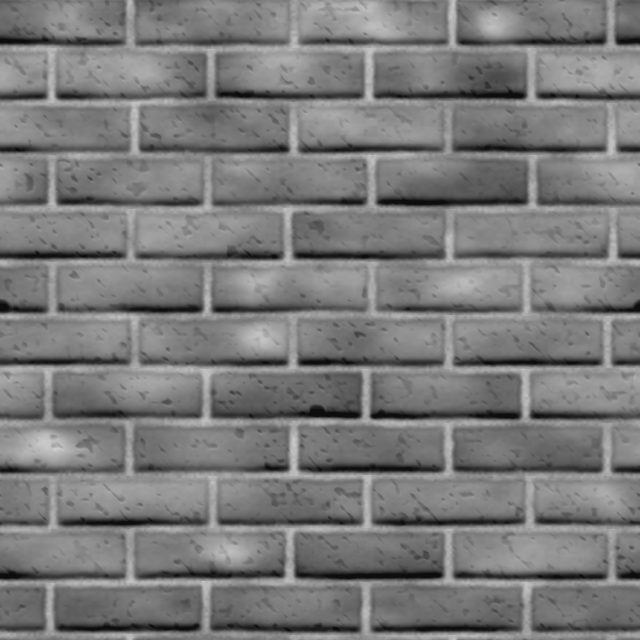
Give the GLSL for this texture, as a Shadertoy shader.

```glsl
const vec2 GRID = vec2(4.0, 12.0);       // bricks across, courses up
const vec2 CELL = vec2(3.0, 1.0);        // cell size in course heights
const float HALF_JOINT = 0.085;
const float BRICK_TONE = 0.485;
const float MORTAR_TONE = 0.62;

float hash(vec2 p) {
    vec3 q = fract(p.xyx * vec3(0.1031, 0.1030, 0.0973));
    q += dot(q, q.yzx + 33.33);
    return fract((q.x + q.y) * q.z);
}

// Value noise that wraps after freq cells
float noise(vec2 uv, vec2 freq, float seed) {
    vec2 p = uv * freq;
    vec2 i = floor(p), f = fract(p);
    f = f * f * (3.0 - 2.0 * f);
    vec2 a = mod(i, freq) + seed, b = mod(i + 1.0, freq) + seed;
    return mix(mix(hash(a), hash(vec2(b.x, a.y)), f.x),
               mix(hash(vec2(a.x, b.y)), hash(b), f.x), f.y);
}

float fbm(vec2 uv, vec2 freq, float seed) {
    float sum = 0.0, weight = 0.5;
    for (int i = 0; i < 4; i++) {
        sum += weight * noise(uv, freq, seed);
        freq *= 2.0;
        weight *= 0.45;
        seed += 17.0;
    }
    return sum / 0.872;
}

float roundedBox(vec2 p, vec2 halfSize, float radius) {
    vec2 q = abs(p) - halfSize + radius;
    return length(max(q, 0.0)) + min(max(q.x, q.y), 0.0) - radius;
}

float bump(float x, float width) {
    return exp(-x * x / (width * width));
}

// Small slanted specks; the shear keeps the noise seamless
float pits(vec2 uv) {
    float slanted = noise(vec2(uv.x, uv.y + uv.x), vec2(72.0, 116.0), 41.0);
    float level = noise(uv, vec2(84.0, 132.0), 73.0);
    return smoothstep(0.58, 0.92, 0.5 * (slanted + level));
}

// Sideways shift of the upright joint at the left of a brick
float jointShift(vec2 id) {
    return (hash(mod(id, GRID) + 5.0) - 0.5) * 0.05;
}

float brickTone(vec2 uv, vec2 local, vec2 id) {
    float contrast = mix(0.32, 0.58, smoothstep(0.5, 1.0, uv.y));
    float tone = BRICK_TONE + (hash(id + 11.0) - 0.5) * 0.08;
    tone += (fbm(uv, vec2(9.0, 17.0), 3.0) - 0.5) * contrast;
    tone += (noise(uv, vec2(150.0, 190.0), 9.0) - 0.5) * 0.025;
    tone += local.y * 0.1;

    // Pale worn patch on some bricks
    float worn = smoothstep(0.66, 1.05, hash(id + 23.0));
    vec2 patchOffset = local - vec2((hash(id + 31.0) - 0.5) * 1.9, 0.04);
    patchOffset += (noise(uv, vec2(30.0, 45.0), 53.0) - 0.5) * 0.2;
    tone += 0.32 * worn * bump(length(patchOffset * vec2(0.65, 1.0)), 0.32);

    // Pits with a lit lower rim
    float pit = pits(uv);
    float rim = pits(uv + vec2(-0.002, 0.004));
    float density = mix(0.3, 1.0, noise(uv, vec2(9.0, 15.0), 57.0));
    tone += density * (0.06 * rim - 0.2 * pit);

    // Rare broken chip near the lower edge
    float chipped = step(0.94, hash(id + 47.0));
    vec2 chipOffset = local - vec2(0.6, -0.31);
    float ragged = (noise(uv, vec2(90.0), 61.0) - 0.5) * 0.7;
    float chip = length(chipOffset / vec2(0.16, 0.1)) + ragged;
    return mix(tone, 0.15, chipped * smoothstep(1.3, 0.6, chip));
}

float mortarTone(vec2 uv, float upright) {
    float grain = noise(uv, vec2(220.0), 83.0) - 0.5;
    float stain = fbm(uv, vec2(16.0, 24.0), 91.0) - 0.5;
    return MORTAR_TONE + 0.05 * upright + 0.08 * grain + 0.3 * stain;
}

void mainImage(out vec4 fragColor, in vec2 fragCoord) {
    vec2 uv = fragCoord / iResolution.xy;

    // Running bond with slightly wandering courses
    vec2 p = uv * GRID - vec2(0.0, 0.09);
    p.y += (noise(uv, vec2(6.0, 12.0), 29.0) - 0.5) * 0.04;
    float course = floor(p.y);
    p.x -= mix(0.31, 0.82, mod(course, 2.0));
    vec2 cell = vec2(floor(p.x), course);
    float side = fract(p.x);
    cell.x += step(1.0 + jointShift(cell + vec2(1.0, 0.0)), side);
    cell.x -= 1.0 - step(jointShift(cell), p.x - cell.x);
    vec2 id = mod(cell, GRID);

    // Brick outline
    float left = jointShift(cell), right = 1.0 + jointShift(cell + vec2(1.0, 0.0));
    vec2 local = (p - cell - vec2(0.5 * (left + right), 0.5)) * CELL;
    vec2 halfSize = vec2(0.5 * (right - left), 0.5) * CELL - HALF_JOINT;
    float dist = roundedBox(local, halfSize, 0.06);
    dist += (fbm(uv, vec2(48.0, 72.0), 37.0) - 0.5) * 0.06;
    float blur = max(0.065, GRID.y / iResolution.y);
    float brick = smoothstep(blur, -blur, dist);

    float upright = smoothstep(-0.04, 0.04, abs(local.x) - halfSize.x);
    float tone = mix(mortarTone(uv, upright), brickTone(uv, local, id), brick);
    tone -= 0.07 * bump(dist + 0.02, 0.06);

    // Shade beneath each brick, uneven in depth
    float drop = local.y + halfSize.y;
    float span = smoothstep(0.08, -0.14, abs(local.x) - halfSize.x);
    float depth = 0.12 + 0.26 * smoothstep(0.25, 0.75, fbm(uv, vec2(7.0, 24.0), 67.0));
    tone -= depth * span * bump(drop - 0.01, drop > 0.01 ? 0.11 : 0.06);

    fragColor = vec4(vec3(clamp(tone, 0.05, 0.96)), 1.0);
}
```
